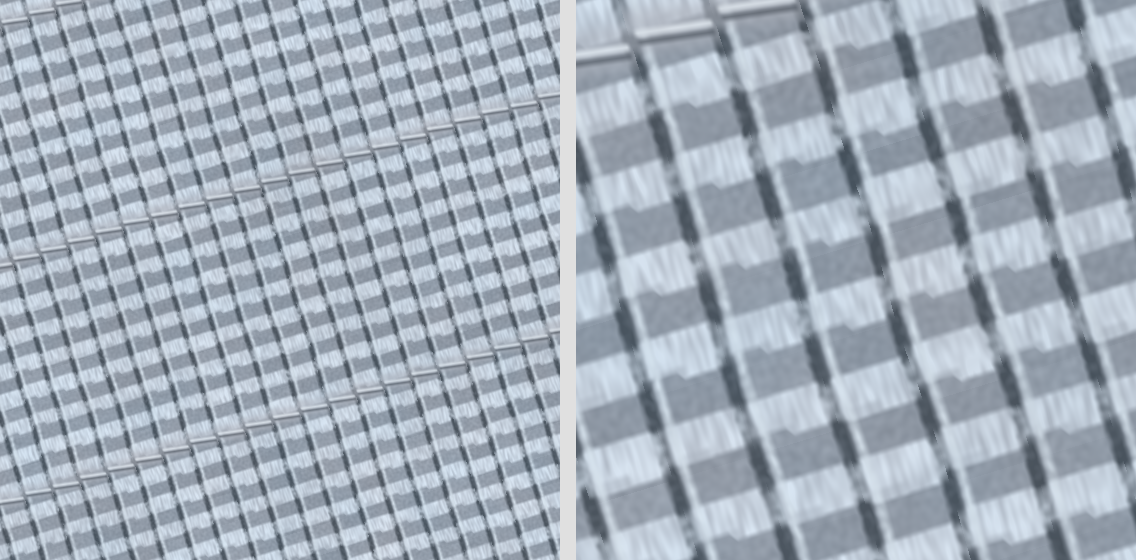
Left, the full canvas; right, a detail of the centre.
Write a Shadertoy shader that draws this texture.

```glsl
vec2 hashGradient(vec2 cell) {
    vec2 h = vec2(dot(cell, vec2(127.1, 311.7)), dot(cell, vec2(269.5, 183.3)));
    return 2.0 * fract(sin(h) * 43758.545) - 1.0;
}

float gradientNoise(vec2 p) {
    vec2 i = floor(p), f = fract(p);
    vec2 w = f * f * f * (f * (f * 6.0 - 15.0) + 10.0);
    float low = mix(dot(hashGradient(i), f),
                    dot(hashGradient(i + vec2(1, 0)), f - vec2(1, 0)), w.x);
    float high = mix(dot(hashGradient(i + vec2(0, 1)), f - vec2(0, 1)),
                     dot(hashGradient(i + vec2(1, 1)), f - vec2(1, 1)), w.x);
    return mix(low, high, w.y);
}

float band(float d, float halfWidth, float soft) {
    return 1.0 - smoothstep(halfWidth - soft, halfWidth + soft, abs(d));
}

void mainImage(out vec4 fragColor, in vec2 fragCoord) {
    vec2 uv = fragCoord / iResolution.y;
    float c = cos(0.2985), s = sin(0.2985);
    vec2 p = vec2(c * uv.x + s * uv.y, c * uv.y - s * uv.x);
    float soft = 0.04 + 12.0 / iResolution.y;

    // Weave coordinates: one unit per column and per row
    vec2 weave = vec2((p.x - 0.590) / 0.0516, (p.y - 0.0955) / 0.0511);
    weave.x += 0.07 * gradientNoise(p * vec2(5.0, 12.0));
    float column = floor(weave.x);
    vec2 jitter = hashGradient(vec2(column, floor(weave.y)));
    float x = fract(weave.x);
    float lineX = fract(weave.x + 0.5) - 0.5;
    float rowShift = 0.06 * hashGradient(vec2(column, 5.0)).x;
    float y = fract(weave.y + 0.13 + rowShift) - 0.5;

    // Pale bars with a stepped lower left corner
    float step1 = 0.10 * (1.0 - smoothstep(0.40, 0.50, x)) * step(-0.3, jitter.x);
    float pale = band(y - 0.5 * step1, 0.26 - 0.5 * step1 + 0.025 * jitter.y, soft);
    float corner = band(y + 0.20, 0.07, soft) * band(x - 0.33, 0.20, soft);
    float threads = gradientNoise(vec2(weave.x * 11.0, weave.y * 2.6));
    float grain = gradientNoise(weave * vec2(9.0, 8.0) + 31.0);

    vec3 shade = mix(vec3(0.54, 0.58, 0.63), vec3(0.61, 0.65, 0.70),
                     0.35 + 0.25 * jitter.x + 0.9 * grain);
    vec3 light = mix(vec3(0.70, 0.74, 0.79), vec3(0.83, 0.88, 0.93),
                     clamp(0.55 + 1.3 * threads + 0.15 * jitter.y, 0.0, 1.0));
    vec3 color = mix(shade, light, pale);
    color = mix(color, vec3(0.64, 0.68, 0.73), 0.45 * corner * pale);

    // Dark cords, strongest between the pale bars, beside bright threads
    float cord = band(lineX + 0.03 * grain, 0.085, soft);
    float depth = mix(0.95, 0.42, band(y, 0.22, 0.09)) + 0.45 * grain;
    color = mix(color, vec3(0.29, 0.33, 0.37), cord * clamp(depth, 0.0, 1.0));
    float thread = band(lineX - 0.165, 0.045, soft);
    color = mix(color, vec3(0.83, 0.88, 0.92), thread * (0.72 + 0.5 * grain));

    // Stitched seams every eight rows, each stitch slightly tilted
    float seamY = mod(weave.y + 4.0, 8.0) - 4.0;
    seamY += 0.16 * (x - 0.5) + 0.05 * hashGradient(vec2(column, 17.0)).y;
    float stitch = smoothstep(0.03, 0.12, x) * (1.0 - smoothstep(0.93, 1.0, x));
    color = mix(color, vec3(0.70, 0.72, 0.76), 0.55 * band(seamY - 0.05, 0.26, 0.12));
    color = mix(color, vec3(0.36, 0.39, 0.43), 0.8 * stitch * band(seamY + 0.07, 0.035, soft));
    color = mix(color, vec3(0.86, 0.89, 0.92), 0.9 * stitch * band(seamY - 0.04, 0.04, soft));

    // Uneven sheen and faint warm and cool stains
    float sheen = gradientNoise(p * 3.5 + 7.0);
    color *= 1.0 + 0.05 * sheen + 0.04 * gradientNoise(p * 90.0);
    color += vec3(0.02, 0.0, -0.01) * gradientNoise(p * 14.0 + 3.0);
    fragColor = vec4(clamp(color, 0.0, 1.0), 1.0);
}
```
